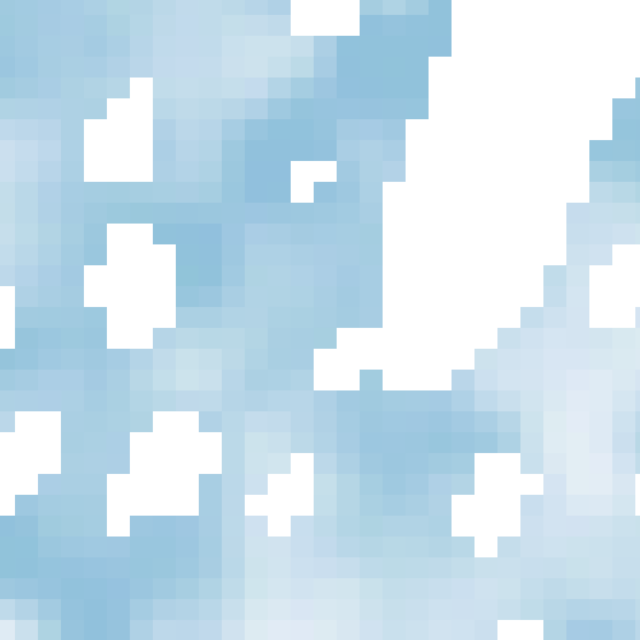
A WebGL 2 fragment shader for this texture:

```glsl
#version 300 es
precision highp float;
// Blocky field of pale blue tiles with white gaps, like a coarse raster map.
// Layered value noise is sampled once per tile for the blues; a tapered
// diagonal band and scattered ragged ellipses cut out the white areas.

#define TILE vec2(0.0359, 0.0326)
#define TILE_OFFSET vec2(0.0234, -0.0013)
#define DEEP_BLUE vec3(0.57, 0.76, 0.86)
#define PALE_BLUE vec3(0.89, 0.93, 0.96)
#define TONE_MEAN 0.46
#define TONE_GAIN 2.0
#define BAND_FOOT vec2(0.645, 0.42)
#define BAND_HEAD vec2(0.90, 1.05)
#define BAND_RADII vec2(0.045, 0.14)
#define GAP_DENSITY 4.0
#define GAP_RADII vec2(0.05, 0.34)
#define EDGE_PIXELS 0.8

uniform vec2 u_resolution;
out vec4 fragColor;

float hash(vec2 p) {
    return fract(sin(dot(p, vec2(127.1, 311.7))) * 43758.5453);
}

float valueNoise(vec2 p) {
    vec2 i = floor(p), f = fract(p);
    f = f * f * (3.0 - 2.0 * f);
    return mix(mix(hash(i), hash(i + vec2(1, 0)), f.x),
               mix(hash(i + vec2(0, 1)), hash(i + vec2(1, 1)), f.x), f.y);
}

// Tapered capsule, narrow at its foot
float bandDistance(vec2 p) {
    vec2 axis = BAND_HEAD - BAND_FOOT, d = p - BAND_FOOT;
    float h = clamp(dot(d, axis) / dot(axis, axis), 0.0, 1.0);
    return length(d - axis * h) - mix(BAND_RADII.x, BAND_RADII.y, min(1.0, 4.0 * h));
}

// Jittered, randomly turned ellipses with a ragged outline
float gapDistance(vec2 p) {
    vec2 q = p * GAP_DENSITY + 0.5, home = floor(q);
    float nearest = 1.0;
    for (int y = -1; y <= 1; y++) {
        for (int x = -1; x <= 1; x++) {
            vec2 id = home + vec2(x, y);
            vec2 jitter = vec2(hash(id + 3.7), hash(id + 8.3));
            vec2 d = q - id - mix(vec2(0.2), vec2(0.8), jitter);
            float angle = 0.4 + 1.6 * hash(id + 14.9);
            vec2 along = vec2(cos(angle), sin(angle));
            d = vec2(dot(d, along) * 0.8, dot(d, vec2(-along.y, along.x)) * 1.25);
            float radius = mix(GAP_RADII.x, GAP_RADII.y, hash(id + 21.1));
            nearest = min(nearest, length(d) - radius);
        }
    }
    return nearest / GAP_DENSITY + 0.025 * (valueNoise(p * 22.0 + 5.0) - 0.5);
}

// Flat colour of one tile, sampled at its centre
vec3 tileColor(vec2 id) {
    vec2 p = (id + 0.5) * TILE + TILE_OFFSET;
    if (min(bandDistance(p), gapDistance(p)) < 0.0) return vec3(1.0);
    float n = 0.42 * valueNoise(p * 2.9 + 11.3)
            + 0.43 * valueNoise(p * 6.5 + 37.1)
            + 0.15 * valueNoise(p * 13.0 + 71.9);
    float tone = clamp(TONE_MEAN + TONE_GAIN * (n - 0.5), 0.0, 1.0);
    float tint = valueNoise(p * 18.0 + 91.7) - 0.5;
    return mix(DEEP_BLUE, PALE_BLUE, tone) + tint * vec3(0.0, 0.016, -0.016);
}

void main() {
    vec2 uv = gl_FragCoord.xy / u_resolution;
    vec2 grid = (uv - TILE_OFFSET) / TILE - 0.5;
    vec2 id = floor(grid);

    // Blend neighbouring tiles only across a thin, smoothed border
    vec2 soft = EDGE_PIXELS / (u_resolution * TILE);
    vec2 w = smoothstep(0.5 - soft, 0.5 + soft, fract(grid));
    vec3 lower = mix(tileColor(id), tileColor(id + vec2(1, 0)), w.x);
    vec3 upper = mix(tileColor(id + vec2(0, 1)), tileColor(id + vec2(1, 1)), w.x);
    fragColor = vec4(mix(lower, upper, w.y), 1.0);
}
```
